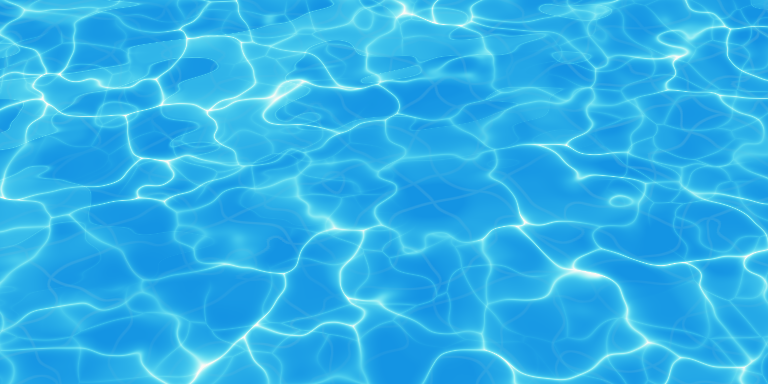
This texture is drawn by a Shadertoy shader. Its source:

```glsl
// Sunlit swimming pool water: a web of caustics over a refracted tile floor.

vec2 hash22(vec2 p) {
    vec3 h = fract(p.xyx * vec3(0.1031, 0.1030, 0.0973));
    h += dot(h, h.yzx + 33.33);
    return fract((h.xx + h.yz) * h.zy);
}

// Two independent channels of smooth value noise, 0 to 1
vec2 noise2(vec2 p) {
    vec2 cell = floor(p), f = fract(p);
    f = f * f * f * (f * (f * 6.0 - 15.0) + 10.0);
    vec2 low = mix(hash22(cell), hash22(cell + vec2(1, 0)), f.x);
    vec2 high = mix(hash22(cell + vec2(0, 1)), hash22(cell + vec2(1, 1)), f.x);
    return mix(low, high, f.y);
}

// Gaps from the nearest cell point to the second and third nearest
vec2 cellGaps(vec2 p) {
    vec2 cell = floor(p);
    vec3 near = vec3(9.0);
    for (int j = -2; j <= 2; j++)
    for (int i = -2; i <= 2; i++) {
        vec2 id = cell + vec2(i, j);
        float d = length(id + 0.1 + 0.8 * hash22(id) - p);
        if (d < near.x) near = vec3(d, near.xy);
        else if (d < near.y) near = vec3(near.x, d, near.y);
        else near.z = min(near.z, d);
    }
    return near.yz - near.x;
}

// Light focused by the surface: thin core, wide halo, hot junctions
float caustics(vec2 p) {
    vec2 warped = p + 0.75 * (noise2(p * 1.3 + 40.0) - 0.5)
                    + 0.26 * (noise2(p * 3.1 + 70.0) - 0.5);
    vec2 gap = cellGaps(warped);
    float edge = sqrt(gap.x * gap.x + 0.00004);
    float strength = smoothstep(0.15, 0.8, noise2(p * 1.1 + 15.0).x);
    float core = 0.5 * exp(-edge / mix(0.035, 0.022, strength));
    float halo = 0.15 * exp(-edge / 0.17);
    float junction = 0.45 * exp(-gap.y / 0.07);
    return (core + junction) * mix(0.25, 1.25, strength) + halo * mix(0.7, 1.2, strength);
}

// Fainter, finer ripples that come and go
float ripples(vec2 p) {
    vec2 warped = p * 1.6 + 1.1 * (noise2(p * 1.7 + 90.0) - 0.5);
    float edge = cellGaps(warped + 31.0).x;
    float presence = smoothstep(0.4, 0.8, noise2(p * 0.8 + 55.0).y);
    return presence * (0.10 * exp(-edge / 0.05) + 0.05 * exp(-edge / 0.2));
}

// Grout lines of the floor, bent into curls by the water
float tileLines(vec2 p, vec2 water) {
    vec2 grid = mat2(0.8, -0.6, 0.6, 0.8) * p * 1.5;
    grid += 1.5 * (noise2(water * 1.3 + 120.0) - 0.5)
          + 0.35 * (noise2(water * 2.9 + 150.0) - 0.5);
    vec2 slope = max(fwidth(grid) * iResolution.y, vec2(2.0));
    vec2 dist = abs(fract(grid) - 0.5) / slope;
    vec2 line = 1.0 - smoothstep(0.001, 0.0045, dist);
    return max(line.x, line.y);
}

void mainImage(out vec4 fragColor, in vec2 fragCoord) {
    vec2 uv = fragCoord / iResolution.y;
    float side = uv.x - 0.5 * iResolution.x / iResolution.y;

    // Cells shrink and flatten towards the far edge
    vec2 plane = 3.2 * vec2(side * (1.0 + 0.45 * uv.y), 1.5 * uv.y * (1.0 + 0.4 * uv.y));
    vec2 water = plane + vec2(0.2 * plane.y, -0.22 * plane.x) + 20.0;

    float light = 0.008 + caustics(water) + ripples(water);

    // Broad soft patches of scattered light
    vec2 patches = noise2(water * 1.9 + 200.0);
    light += 0.05 * smoothstep(0.45, 0.9, patches.x);
    light -= 0.03 * smoothstep(0.4, 0.9, patches.y);

    // Sky glints, flattened, mostly in the far left
    float farLeft = smoothstep(0.35, 1.0, uv.y - 0.3 * side);
    vec2 skew = vec2(uv.x * 4.0, uv.y * 13.0 - uv.x * 1.5);
    float sky = noise2(skew + 1.2 * noise2(skew * 1.5 + 9.0)).x;
    light += farLeft * (0.11 * smoothstep(0.58, 0.68, sky)
                      + 0.22 * exp(-abs(sky - 0.6) / 0.018));

    // Deep blue through cyan to near white
    light = clamp(light, 0.0, 1.0);
    float rise = 1.0 - exp(-3.1 * light);
    vec3 color = vec3(0.08 + 0.9 * light, 0.58 + 0.42 * rise, 0.89 + 0.08 * rise);

    float grout = tileLines(plane, water) * mix(0.1, 0.3, noise2(water * 1.2 + 80.0).y);
    color = mix(color, vec3(0.46, 0.74, 0.86), grout * (1.0 - rise));
    fragColor = vec4(color, 1.0);
}
```
